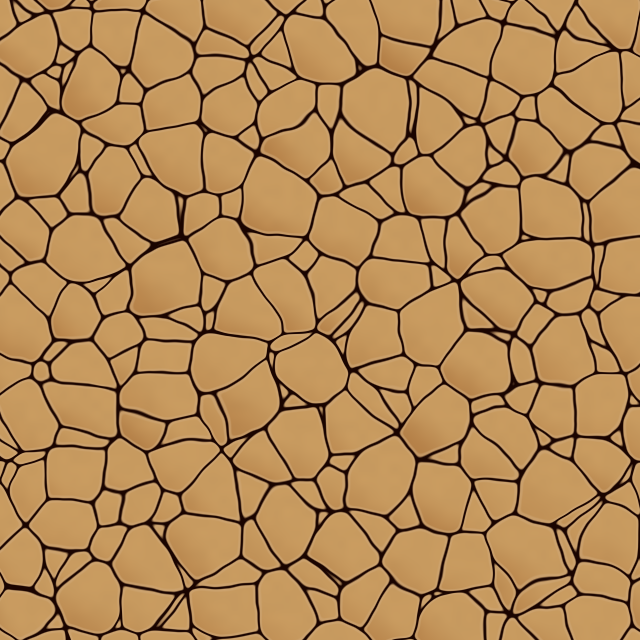
Reproduce this texture procedurally as a Shadertoy shader.

```glsl
// Cracked ochre ground: rounded plates of mixed size split by thin dark lines.
// A warped power diagram mixes heavy seeds (large plates) with light seeds that
// survive only near the junctions (chips); each plate darkens to its lower left.

const float GRID = 10.0;            // large plates across the canvas
const int SEEDS_PER_CELL = 3;       // one heavy seed, the rest light
const float JITTER = 0.88;          // scatter of the heavy seeds
const float HEAVY_SPREAD = 0.14;    // range of the heavy weights
const float CHIP_WEIGHT = -0.11;    // lower means fewer and smaller chips
const float WARP_BROAD = 0.19;      // bend of the cracks, in grid cells
const float WARP_FINE = 0.035;
const float CORNER = 0.055;         // corner rounding, in grid cells
const float CRACK_CORE = 0.0005;    // half widths, in canvas units
const float CRACK_EDGE = 0.0034;
const float RIM_START = 0.0042;
const float RIM_END = 0.0072;

const vec3 CRACK_COLOR = vec3(0.10, 0.015, 0.0);
const vec3 PLATE_COLOR = vec3(0.783, 0.606, 0.374);
const vec3 SHADE_COLOR = vec3(0.700, 0.490, 0.270);
const vec3 RIM_COLOR = vec3(0.810, 0.655, 0.465);

float hash(vec2 p) {
    return fract(sin(dot(p, vec2(127.1, 311.7))) * 43758.5453);
}

vec2 hash2(vec2 p) {
    return vec2(hash(p), hash(p + vec2(37.3, 91.7)));
}

float noise(vec2 p) {
    vec2 i = floor(p);
    vec2 f = fract(p);
    f = f * f * (3.0 - 2.0 * f);
    float low = mix(hash(i), hash(i + vec2(1.0, 0.0)), f.x);
    float high = mix(hash(i + vec2(0.0, 1.0)), hash(i + vec2(1.0)), f.x);
    return mix(low, high, f.y);
}

vec2 noise2(vec2 p) {
    return vec2(noise(p), noise(p + vec2(53.2, 17.8))) - 0.5;
}

// Seed position in xy and its weight in z
vec3 seedAt(vec2 cell, int kind) {
    vec2 key = cell + float(kind) * vec2(71.0, 43.0);
    vec2 offset = hash2(key);
    if (kind == 0) {
        float weight = HEAVY_SPREAD * hash(key + 19.4);
        return vec3(cell + 0.5 + JITTER * (offset - 0.5), weight);
    }
    return vec3(cell + offset, CHIP_WEIGHT);
}

float powerDistance(vec2 p, vec3 seed) {
    vec2 d = p - seed.xy;
    return dot(d, d) - seed.z;
}

float smoothMin(float a, float b, float k) {
    float h = max(k - abs(a - b), 0.0) / k;
    return min(a, b) - 0.25 * h * h * k;
}

// Seed of the plate that holds p
vec3 findPlate(vec2 p) {
    vec3 owner = vec3(0.0);
    float best = 1e5;
    for (int y = -2; y <= 2; y++)
    for (int x = -2; x <= 2; x++)
    for (int kind = 0; kind < SEEDS_PER_CELL; kind++) {
        vec3 seed = seedAt(floor(p) + vec2(x, y), kind);
        float d = powerDistance(p, seed);
        if (d < best) {
            best = d;
            owner = seed;
        }
    }
    return owner;
}

// Distance to the rounded border of the plate
float borderDistance(vec2 p, vec3 owner) {
    float own = powerDistance(p, owner);
    float border = 1.0;
    for (int y = -2; y <= 2; y++)
    for (int x = -2; x <= 2; x++)
    for (int kind = 0; kind < SEEDS_PER_CELL; kind++) {
        vec3 seed = seedAt(floor(p) + vec2(x, y), kind);
        float gap = length(seed.xy - owner.xy);
        if (gap > 0.001) {
            float d = (powerDistance(p, seed) - own) / (2.0 * gap);
            border = smoothMin(border, d, CORNER);
        }
    }
    return max(border, 0.0);
}

void mainImage(out vec4 fragColor, in vec2 fragCoord) {
    float canvas = min(iResolution.x, iResolution.y);
    vec2 uv = fragCoord / canvas;
    vec2 p = uv * GRID + 3.0;
    p += WARP_BROAD * noise2(p * 1.5) + WARP_FINE * noise2(p * 5.0);

    vec3 owner = findPlate(p);
    float border = borderDistance(p, owner) / GRID;

    // Plate shading toward the lower left, with its own strength
    vec2 slope = normalize(vec2(-0.35 - 0.5 * hash(owner.xy), -0.8));
    float shade = smoothstep(-0.05, 0.65, dot(p - owner.xy, slope));
    shade *= mix(0.35, 1.0, hash(owner.xy + 5.1));
    vec3 color = mix(PLATE_COLOR, SHADE_COLOR, shade);
    color *= 1.0 + 0.02 * (noise(uv * 60.0) - 0.5);

    // Pale rim, then the soft dark crack
    float rim = 1.0 - smoothstep(RIM_START, RIM_END, border);
    color = mix(color, RIM_COLOR, 0.6 * rim);
    float edge = max(CRACK_EDGE * mix(0.85, 1.15, noise(uv * 9.0)), 1.2 / canvas);
    color = mix(CRACK_COLOR, color, smoothstep(CRACK_CORE, edge, border));

    fragColor = vec4(color, 1.0);
}
```
